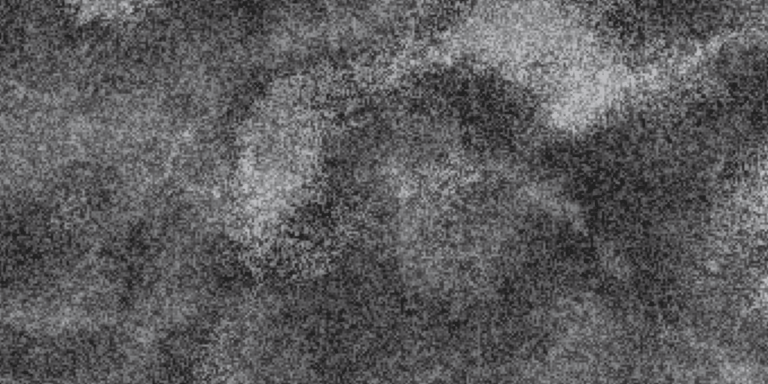
Reproduce this texture procedurally as a Shadertoy shader.

```glsl
#define BASE_TONE 0.325
#define CLOUD_GAIN 0.46
#define PATCH_GAIN 0.25
#define PATCH_SCALE 2.9
#define FOLD_GAIN 0.17
#define FOLD_WIDTH 0.035
#define CREASE_COUNT 11
#define CREASE_GAIN 0.13
#define GRAIN_GAIN 0.44
#define GRAIN_SCALE 170.0

float hash(vec2 cell) {
    vec3 q = fract(cell.xyx * 0.1031);
    q += dot(q, q.yzx + 33.33);
    return fract((q.x + q.y) * q.z);
}

float noise(vec2 p) {
    vec2 cell = floor(p), f = fract(p);
    f = f * f * (3.0 - 2.0 * f);
    float bottom = mix(hash(cell), hash(cell + vec2(1, 0)), f.x);
    float top = mix(hash(cell + vec2(0, 1)), hash(cell + vec2(1, 1)), f.x);
    return mix(bottom, top, f.y);
}

mat2 rotation(float angle) {
    float c = cos(angle), s = sin(angle);
    return mat2(c, s, -s, c);
}

float fbm(vec2 p) {
    float sum = 0.0, weight = 0.5;
    for (int i = 0; i < 6; i++) {
        sum += weight * noise(p);
        p = rotation(0.6) * p * 2.03 + 17.3;
        weight *= 0.5;
    }
    return sum;
}

float segmentDistance(vec2 p, vec2 a, vec2 b) {
    vec2 ab = b - a;
    return length(p - a - ab * clamp(dot(p - a, ab) / dot(ab, ab), 0.0, 1.0));
}

// Broad rubbed arc that runs down to the right and fades to the left
float mainFold(vec2 p) {
    float d = p.x - 1.04;
    float root = sqrt(d * d + 0.04);
    float slope = 0.9 * d / root;
    float offset = p.y - 0.67 + 0.9 * (root - 0.2);
    float dist = abs(offset) / sqrt(1.0 + slope * slope);
    return exp(-pow(dist / FOLD_WIDTH, 2.0)) * smoothstep(-0.35, 0.2, d);
}

// Short worn streaks, scattered over the cloth
float creases(vec2 p) {
    float sum = 0.0;
    for (int i = 0; i < CREASE_COUNT; i++) {
        float id = float(i);
        vec2 center = vec2((id + hash(vec2(id, 3.0))) * 2.0 / float(CREASE_COUNT),
                           hash(vec2(id, 8.0)));
        float angle = mix(0.3, 2.2, hash(vec2(id, 14.0)));
        vec2 halfSpan = vec2(cos(angle), sin(angle)) * mix(0.03, 0.11, hash(vec2(id, 21.0)));
        float dist = segmentDistance(p, center - halfSpan, center + halfSpan);
        sum += exp(-pow(dist / 0.014, 2.0));
    }
    return min(sum, 1.0);
}

void mainImage(out vec4 fragColor, in vec2 fragCoord) {
    vec2 p = fragCoord / iResolution.y;

    // Uneven warp and a slanted nap direction
    vec2 warp = vec2(fbm(p * 4.0 + 5.0), fbm(p * 4.0 + 41.0)) - 0.49;
    vec2 nap = rotation(-0.45) * (p + 0.22 * warp) * vec2(0.85, 1.2);

    // Fine fibres at two sizes
    float grain = 0.65 * noise(p * GRAIN_SCALE)
                + 0.35 * noise(rotation(0.7) * p * GRAIN_SCALE * 0.45) - 0.5;

    // Dark mottling and pale worn patches with speckled edges
    float clouds = fbm(nap * 5.0 + 9.0) - 0.49;
    float wear = fbm(nap * PATCH_SCALE + 62.0) + 0.10 * grain;
    float worn = smoothstep(0.50, 0.71, wear);

    // Folds broken up by the mottling
    vec2 bent = p + 0.12 * warp;
    float broken = smoothstep(0.30, 0.62, fbm(p * 13.0 + 23.0));
    float folds = FOLD_GAIN * mainFold(bent) + CREASE_GAIN * creases(bent);

    float tone = BASE_TONE + CLOUD_GAIN * clouds + PATCH_GAIN * worn
               + folds * broken * (1.0 - 0.6 * worn);
    tone = max(tone, 0.23) + GRAIN_GAIN * grain;
    tone = clamp(tone, 0.13, 0.74);

    // Faint cool tint on the paler pile
    vec3 tint = mix(vec3(1.005, 0.985, 1.005), vec3(0.995, 0.998, 1.012),
                    smoothstep(0.2, 0.5, tone));
    fragColor = vec4(tone * tint, 1.0);
}
```
